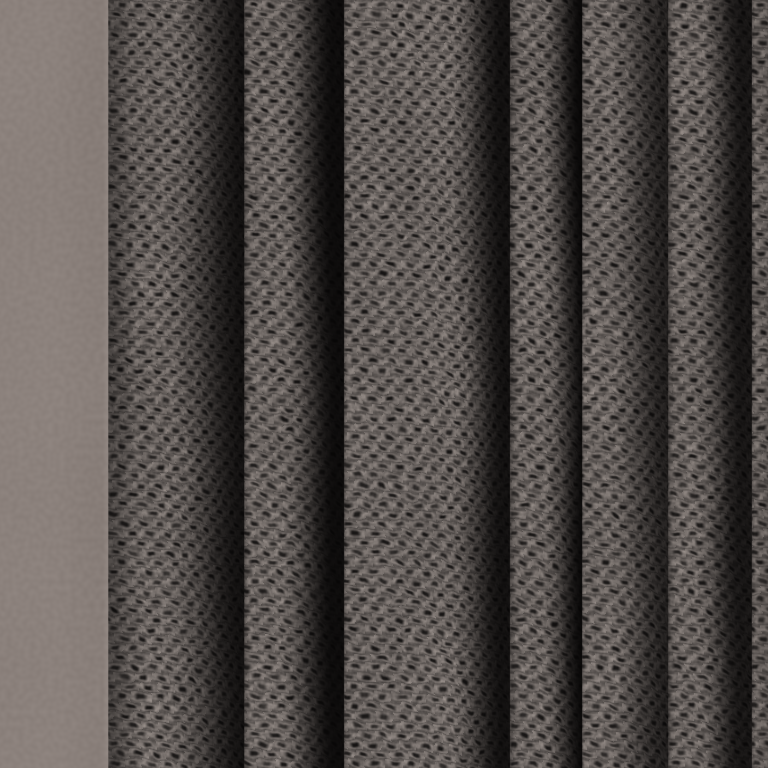
Give the GLSL for this texture, as a WebGL 1 fragment shader.

```glsl
precision highp float;
uniform vec2 u_resolution;

float hash(vec2 p) {
  return fract(sin(dot(p, vec2(127.1, 311.7))) * 43758.55);
}

vec2 gradient(vec2 cell) {
  float angle = 6.2832 * hash(cell);
  return vec2(cos(angle), sin(angle));
}

float gradientNoise(vec2 p) {
  vec2 i = floor(p), f = fract(p);
  vec2 s = f * f * f * (f * (f * 6.0 - 15.0) + 10.0);
  vec2 e = vec2(1.0, 0.0);
  float bottom = mix(dot(gradient(i), f), dot(gradient(i + e), f - e), s.x);
  float top = mix(dot(gradient(i + e.yx), f - e.yx), dot(gradient(i + 1.0), f - 1.0), s.x);
  return mix(bottom, top, s.y);
}

// Brightness of the woven threads: staggered gaps joined by thin seams
float weave(vec2 p) {
  p += 0.003 * vec2(gradientNoise(p * 14.0), gradientNoise(p * 11.0 + 40.0));
  vec2 c = p * vec2(42.0, 80.0);
  c.y += 0.32 * gradientNoise(c * vec2(1.6, 0.7));
  float row = floor(c.y);
  c.x += 0.5 * mod(row, 2.0) + 0.2 * hash(vec2(row, 3.0)) + 0.25 * gradientNoise(c * 0.8);
  vec2 d = fract(c) - 0.5;
  d.y += 0.25 * d.x;
  float gap = (1.0 - smoothstep(0.08, 0.36, abs(d.x))) * (1.0 - smoothstep(0.04, 0.38, abs(d.y)));
  float seam = smoothstep(0.2, 0.5, abs(d.y));
  float depth = mix(0.6, 0.85, hash(floor(c)));
  float ply = 1.05 + 0.3 * gradientNoise(c * vec2(2.7, 1.9)) + 0.16 * gradientNoise(p * 260.0);
  return ply * (1.0 - depth * gap) * (1.0 - 0.3 * seam);
}

// One fold: lit from its left edge, turning into shadow between two positions
vec3 fold(vec2 p, float left, float width, vec2 shade, float rise, float deepest) {
  float t = clamp((p.x - left) / width, 0.0, 1.0);
  vec2 cloth = p + vec2(0.22 * width * pow(t, 4.0) + left * 0.37, 0.014 * t * t);
  float sway = 0.008 * gradientNoise(vec2(left * 31.0, p.y * 3.0));
  float light = mix(1.0, deepest, smoothstep(shade.x, shade.y, p.x + sway));
  light *= mix(0.62, 1.0, smoothstep(-0.004, rise, p.x - left));
  light *= 1.0 + 0.09 * gradientNoise(p * vec2(18.0, 5.0));
  return vec3(0.437, 0.413, 0.398) * light * weave(cloth) + vec3(0.022, 0.018, 0.018);
}

// Lays a fold over everything to the right of its left edge
vec3 drape(vec3 under, vec3 over, float x, float left) {
  float px = 0.8 / u_resolution.x;
  return mix(under, over, smoothstep(left - px, left + px, x));
}

void main() {
  vec2 p = gl_FragCoord.xy / u_resolution;

  // Plain wall with faint plaster grain and a pale rim beside the cloth
  float plaster = 0.015 * gradientNoise(p * 5.0) + 0.025 * gradientNoise(p * 130.0);
  vec3 color = vec3(0.545, 0.505, 0.485) + plaster;
  color += 0.03 * smoothstep(0.133, 0.14, p.x) - 0.015 * smoothstep(0.06, 0.13, p.x);

  // Overlapping folds, left to right
  color = drape(color, fold(p, 0.141, 0.177, vec2(0.215, 0.318), 0.050, 0.14), p.x, 0.141);
  color = drape(color, fold(p, 0.318, 0.130, vec2(0.365, 0.435), 0.008, 0.08), p.x, 0.318);
  color = drape(color, fold(p, 0.448, 0.216, vec2(0.585, 0.656), 0.006, 0.13), p.x, 0.448);
  color = drape(color, fold(p, 0.664, 0.094, vec2(0.705, 0.762), 0.012, 0.04), p.x, 0.664);
  color = drape(color, fold(p, 0.758, 0.112, vec2(0.790, 0.872), 0.004, 0.28), p.x, 0.758);
  color = drape(color, fold(p, 0.870, 0.109, vec2(0.905, 0.965), 0.010, 0.18), p.x, 0.870);
  color = drape(color, fold(p, 0.979, 0.090, vec2(0.970, 1.060), 0.006, 0.40), p.x, 0.979);

  gl_FragColor = vec4(color, 1.0);
}
```
